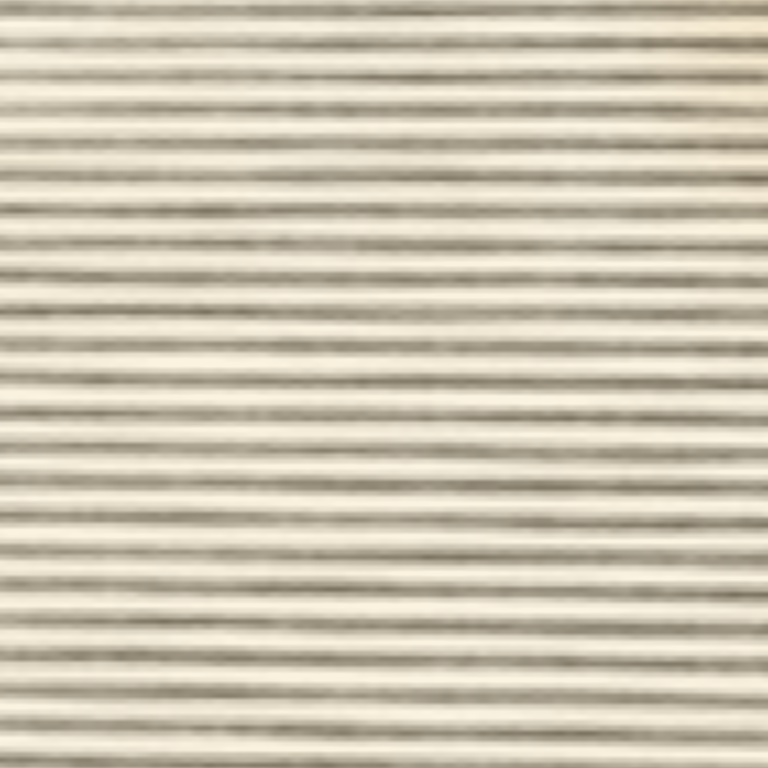
A WebGL 2 fragment shader for this texture:

```glsl
#version 300 es
precision highp float;
// Worn, slightly fanned horizontal ruled lines in warm grey ink on cream paper.

uniform vec2 u_resolution;
out vec4 outColor;

const vec3 CREAM = vec3(0.988, 0.960, 0.892);
const vec3 INK = vec3(0.530, 0.498, 0.428);
const vec3 STAIN = vec3(0.960, 0.925, 0.860);  // multiplier in tanned areas

const float LINE_RATE = 23.15;    // lines per canvas height at the top
const float LINE_STRETCH = 0.84;  // loss of that rate towards the bottom
const float FIRST_LINE = 0.013;   // distance of the first line from the top
const float TILT = 0.018;         // drop to the right, growing downwards
const float HALF_WIDTH = 0.43;    // soft half width of a line, in periods
const float WOBBLE = 0.06;        // wander of each line, in periods
const float GRAIN_ROWS = 144.0;   // rows of grain per canvas height

float hash(vec2 p) {
  vec3 q = fract(p.xyx * vec3(0.1031, 0.1030, 0.0973));
  q += dot(q, q.yzx + 33.33);
  return fract((q.x + q.y) * q.z);
}

float noise(vec2 p) {
  vec2 cell = floor(p);
  vec2 f = fract(p);
  f = f * f * (3.0 - 2.0 * f);
  return mix(mix(hash(cell), hash(cell + vec2(1, 0)), f.x),
             mix(hash(cell + vec2(0, 1)), hash(cell + vec2(1, 1)), f.x), f.y);
}

// Noise centred on zero, from -0.5 to 0.5
float sway(vec2 p) {
  return noise(p + 40.0) - 0.5;
}

// Line coordinate: whole numbers fall on line centres
float lineCoord(vec2 p) {
  float drop = p.y - FIRST_LINE - (p.x - 0.5) * TILT * p.y;
  return LINE_RATE * drop - LINE_STRETCH * drop * drop;
}

// Ink amount across one line: broad wash with a darker lower core
float lineInk(float offset) {
  float wash = clamp(1.0 - abs(offset) / HALF_WIDTH, 0.0, 1.0);
  wash = mix(wash, smoothstep(0.0, 1.0, wash), 0.5);
  float core = exp(-pow((offset - 0.06) / 0.12, 2.0));
  return 0.92 * wash + 0.08 * core;
}

// Ink on one row of grain
float rowInk(float x, float row) {
  vec2 p = vec2(x, (row + 0.5) / GRAIN_ROWS);
  float k = lineCoord(p);
  float id = floor(k + 0.5);
  float offset = k - id + WOBBLE * sway(vec2(x * 4.0, id * 3.0));

  // Uneven inking: slow fades, short blots, heavier to the right
  float weight = 0.94 + 0.10 * (x - 0.5);
  weight += 0.12 * sway(vec2(x * 5.0, id * 7.0 + 11.0));
  weight += 0.16 * sway(vec2(x * 38.0, id * 5.0 + 23.0));
  vec2 faded = (p - vec2(0.1)) * vec2(3.0, 18.0);
  weight -= 0.28 * exp(-dot(faded, faded));
  float ink = lineInk(offset) * weight;

  // Row streaks and short grain, stronger where there is ink
  float streak = sway(vec2(x * 7.0, row * 3.0));
  streak += 0.45 * sway(vec2(x * 70.0, row * 3.0 + 70.0));
  ink += streak * mix(0.10, 0.24, smoothstep(0.05, 0.5, ink));

  // Faint hairline beside each line
  float hair = exp(-pow((abs(offset) - 0.38) / 0.06, 2.0));
  return ink + 0.12 * hair * noise(vec2(x * 6.0, id * 2.0 + sign(offset)));
}

void main() {
  vec2 p = gl_FragCoord.xy / u_resolution;
  p.y = 1.0 - p.y;

  // Blend neighbouring rows so that tilted lines step softly
  float row = p.y * GRAIN_ROWS - 0.5;
  float base = floor(row);
  float ink = mix(rowInk(p.x, base), rowInk(p.x, base + 1.0),
                  smoothstep(0.0, 1.0, row - base));

  // Tanning at the upper right and a little elsewhere
  float tanning = 0.5 * smoothstep(0.7, 1.0, p.x) * smoothstep(0.4, 0.0, p.y);
  tanning += 0.2 * noise(p * 5.0);

  vec3 color = mix(CREAM, INK, clamp(ink, 0.0, 1.15));
  color *= mix(vec3(1.0), STAIN, clamp(tanning, 0.0, 1.0));
  outColor = vec4(color, 1.0);
}
```
